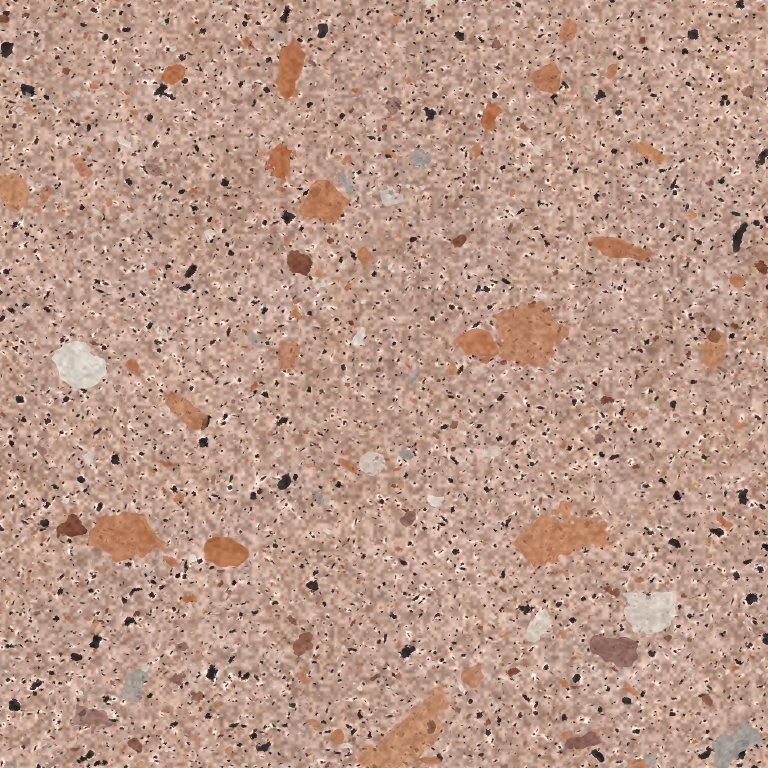
Write a three.js fragment shader that draws this texture.

```glsl
// Polished pink stone: a finely grained rosy ground strewn with mineral chips.
// Each chip layer jitters warped superellipses on a grid, from broad clasts
// of orange, brown and white down to tiny dark and pale specks.
varying vec2 vUv;

float hash(vec2 p) {
  return fract(sin(dot(p, vec2(127.1, 311.7))) * 43758.5453);
}

float noise(vec2 p) {
  vec2 i = floor(p), f = fract(p);
  f = f * f * (3.0 - 2.0 * f);
  return mix(mix(hash(i), hash(i + vec2(1.0, 0.0)), f.x),
             mix(hash(i + vec2(0.0, 1.0)), hash(i + vec2(1.0, 1.0)), f.x), f.y);
}

float fbm(vec2 p) {
  float sum = 0.0, amp = 0.5;
  for (int i = 0; i < 4; i++) {
    sum += amp * noise(p);
    p = p * 2.03 + 17.3;
    amp *= 0.5;
  }
  return sum;
}

// Rosy matrix with cloudy drift and crisp fine grain
vec3 groundColor(vec2 uv) {
  float tone = 0.09 * (fbm(uv * 7.0) - 0.47);
  tone += 0.13 * (noise(uv * 105.0 + 5.0) - 0.5);
  tone += 0.25 * (noise(uv * 215.0 + 31.0) - 0.5);
  vec3 rose = vec3(0.752, 0.622, 0.562) + tone;
  float warmth = fbm(uv * 16.0 + 40.0) - 0.47;
  rose += warmth * vec3(0.03, -0.01, -0.05);
  float chalk = smoothstep(0.68, 0.85, fbm(uv * 34.0 + 90.0));
  return mix(rose, vec3(0.87, 0.79, 0.73), 0.6 * chalk);
}

// Mineral colour for a random pick in 0..1, beyond the black share
vec3 mineralColor(float pick) {
  vec3 orange = vec3(0.68, 0.41, 0.27);
  vec3 brown = vec3(0.47, 0.28, 0.21);
  vec3 mauve = vec3(0.53, 0.38, 0.35);
  vec3 white = vec3(0.86, 0.84, 0.80);
  vec3 gray = vec3(0.62, 0.60, 0.58);
  if (pick < 0.46) return mix(orange, vec3(0.76, 0.53, 0.38), hash(vec2(pick, 3.0)));
  if (pick < 0.62) return brown;
  if (pick < 0.70) return mauve;
  if (pick < 0.91) return white;
  return gray;
}

// Lays one size class of chips over the stone
vec3 scatterChips(vec3 stone, vec2 uv, float cells, float density,
                  vec2 radii, float blackShare, float seed) {
  vec2 home = floor(uv * cells);
  float size = 0.5 * (radii.x + radii.y);

  // Coarse and fine warping make the outlines irregular
  vec2 q = uv / size + seed;
  vec2 warp = vec2(noise(q * 1.1), noise(q * 1.1 + 50.0)) - 0.5;
  warp += 0.4 * (vec2(noise(q * 3.7), noise(q * 3.7 + 70.0)) - 0.5);
  float grain = noise(uv * 190.0 + seed) - 0.5;

  for (int y = -1; y <= 1; y++) {
    for (int x = -1; x <= 1; x++) {
      vec2 id = home + vec2(float(x), float(y)) + seed * 13.0;
      if (hash(id) > density) continue;
      vec2 jitter = vec2(hash(id + 1.7), hash(id + 4.3));
      vec2 center = (id - seed * 13.0 + jitter) / cells;

      float roll = hash(id + 8.9);
      float radius = mix(radii.x, radii.y, roll * roll);
      float stretch = mix(1.0, 1.65, pow(hash(id + 12.1), 2.0));
      float angle = 2.6 * (hash(id + 15.7) - 0.4);
      float c = cos(angle), s = sin(angle);
      vec2 p = mat2(c, -s, s, c) * (uv - center) + warp * radius * 0.75;

      // Superellipse: rounded pebbles through to blocky fragments
      float power = mix(1.8, 4.0, hash(id + 19.3));
      vec2 e = abs(p) / (radius * vec2(stretch, 0.85 / stretch));
      float shape = pow(pow(e.x, power) + pow(e.y, power), 1.0 / power);
      float edge = (shape - 1.0) * radius / stretch;
      float cover = 1.0 - smoothstep(-0.001, 0.001, edge);

      float pick = hash(id + 23.9);
      bool isBlack = pick < blackShare;
      vec3 tint = isBlack ? vec3(0.18, 0.165, 0.16)
                          : mineralColor((pick - blackShare) / (1.0 - blackShare));
      float streak = noise(vec2(p.x * 70.0, p.y * 300.0) + id) - 0.5;
      tint += 0.13 * grain + 0.07 * streak;
      float opacity = isBlack ? 0.95 : mix(0.6, 1.0, hash(id + 27.1));

      // Broken chalky rim around the black grains
      float rim = 1.0 - smoothstep(0.0, 0.003, abs(edge - 0.0015));
      if (isBlack) stone += 0.16 * rim * smoothstep(0.0, 0.3, grain);
      stone = mix(stone, tint, cover * opacity);
    }
  }
  return stone;
}

void main() {
  vec3 stone = groundColor(vUv);
  // From dusty specks up to broad clasts
  stone = scatterChips(stone, vUv, 150.0, 0.42, vec2(0.0008, 0.0019), 0.38, 1.0);
  stone = scatterChips(stone, vUv, 68.0, 0.40, vec2(0.0016, 0.0040), 0.50, 2.0);
  stone = scatterChips(stone, vUv, 28.0, 0.30, vec2(0.0038, 0.0085), 0.35, 3.0);
  stone = scatterChips(stone, vUv, 12.0, 0.36, vec2(0.0085, 0.0190), 0.10, 4.0);
  stone = scatterChips(stone, vUv, 6.0, 0.42, vec2(0.0180, 0.0430), 0.04, 5.0);
  gl_FragColor = vec4(clamp(stone, 0.0, 1.0), 1.0);
}
```
